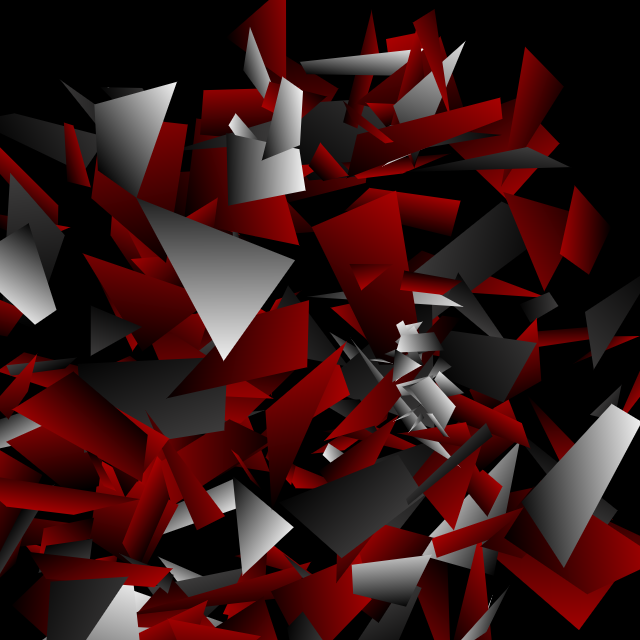
This background is drawn by a Shadertoy shader. Its source:

```glsl
const float TAU = 6.2831853;
const int SHARDS = 190;                       // large scattered shards
const int SPLINTERS = 16;                     // small pale shards drawn last
const vec2 FIELD_CENTER = vec2(0.45, 0.41);
const float FIELD_RADIUS = 0.55;
const float FIELD_FALLOFF = 0.58;             // 0.5 is uniform, higher is denser inside
const vec2 SPLINTER_CENTER = vec2(0.65, 0.40);
const float SPLINTER_RADIUS = 0.08;
const vec2 LENGTH_RANGE = vec2(0.04, 0.17);   // half length
const vec2 SPLINTER_LENGTH = vec2(0.02, 0.05);
const vec2 WIDTH_RATIO = vec2(0.10, 0.72);
const float CORNER_JITTER = 0.85;
const float TILT_LOW = 0.65;                  // mean direction at the bottom
const float TILT_HIGH = -1.1;                 // mean direction at the top
const float TILT_SPREAD = 2.4;
const float RED_SHARE = 0.57;
const float CHARCOAL_SHARE = 0.23;
const vec3 BACKDROP = vec3(0.0);
const vec3 RED = vec3(0.68, 0.005, 0.005);
const vec3 CHARCOAL = vec3(0.26, 0.255, 0.255);
const vec3 SILVER = vec3(0.96);

float hash(float shard, float slot) {
    return fract(sin(shard * 127.1 + slot * 311.7) * 43758.5453);
}

vec2 direction(float angle) {
    return vec2(cos(angle), sin(angle));
}

// Corner of a convex polygon inscribed in an ellipse
vec2 corner(float shard, int k, int sides, vec2 halfSize) {
    int slot = k % sides;
    float turn = (float(slot) + CORNER_JITTER * hash(shard, 20.0 + float(slot))) / float(sides);
    return halfSize * direction(TAU * turn);
}

// Distance to the polygon as the largest of its edge distances
float shardDistance(vec2 p, float shard, int sides, vec2 halfSize) {
    float dist = -1.0;
    vec2 start = corner(shard, 0, sides, halfSize);
    for (int k = 1; k <= sides; k++) {
        vec2 end = corner(shard, k, sides, halfSize);
        vec2 edge = normalize(end - start);
        vec2 offset = p - start;
        dist = max(dist, edge.y * offset.x - edge.x * offset.y);
        start = end;
    }
    return dist;
}

vec3 shardTint(float pick) {
    if (pick < RED_SHARE) return RED;
    return pick < RED_SHARE + CHARCOAL_SHARE ? CHARCOAL : SILVER;
}

void mainImage(out vec4 fragColor, in vec2 fragCoord) {
    vec2 uv = fragCoord / iResolution.y;
    float pixel = 1.0 / iResolution.y;
    vec3 color = BACKDROP;

    for (int i = 0; i < SHARDS + SPLINTERS; i++) {
        float id = float(i) + 1.0;
        bool splinter = i >= SHARDS;

        // Placement
        vec2 middle = splinter ? SPLINTER_CENTER : FIELD_CENTER;
        float reach = splinter ? SPLINTER_RADIUS : FIELD_RADIUS;
        vec2 center = middle + reach * pow(hash(id, 1.0), FIELD_FALLOFF)
                    * direction(TAU * hash(id, 2.0));

        // Size
        vec2 range = splinter ? SPLINTER_LENGTH : LENGTH_RANGE;
        float halfLength = mix(range.x, range.y, hash(id, 3.0));
        float ratio = mix(WIDTH_RATIO.x, WIDTH_RATIO.y, hash(id, 4.0));
        vec2 halfSize = halfLength * vec2(1.0, ratio);
        vec2 p = uv - center;
        if (dot(p, p) > pow(halfLength + pixel, 2.0)) continue;

        // Rotation into the frame of the shard
        float tilt = mix(TILT_LOW, TILT_HIGH, center.y) + TILT_SPREAD * (hash(id, 5.0) - 0.5);
        vec2 axis = direction(tilt + (hash(id, 6.0) < 0.5 ? 0.0 : 0.5 * TAU));
        p = vec2(dot(p, axis), dot(p, vec2(-axis.y, axis.x)));

        // Linear fade from black to the tint
        int sides = hash(id, 7.0) < 0.5 ? 3 : 4;
        float dist = shardDistance(p, id, sides, halfSize);
        float light = 0.5 + 0.5 * dot(p / halfSize, direction(TAU * hash(id, 8.0)));
        vec3 tint = splinter ? SILVER : shardTint(hash(id, 9.0));
        float cover = clamp(0.5 - dist / pixel, 0.0, 1.0);
        color = mix(color, tint * clamp(light, 0.0, 1.0), cover);
    }
    fragColor = vec4(color, 1.0);
}
```
